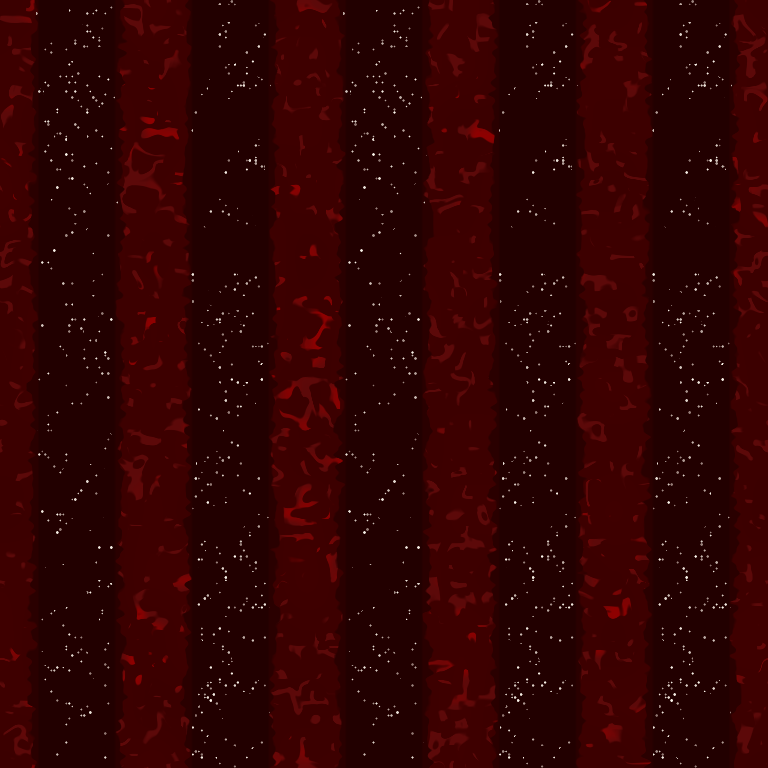
Give the GLSL for this pattern, as a Shadertoy shader.

```glsl
// Dark red velvet stripes: ragged crimson bands with worn red flecks alternate
// with near-black bands dusted with pale sparks. Bands come from fract, wear from
// wrapping value noise, and sparks from a hashed grid, so the square tiles.

const float STRIPES = 5.0;
const float SPARK_GRID = 256.0;
const float CORE_HALF = 0.050;   // straight inner edge of a dark band
const float RAGGED_HALF = 0.058; // mean position of its frayed edge

const vec3 CORE = vec3(0.135, 0.0, 0.0);
const vec3 FRINGE = vec3(0.165, 0.0, 0.0);
const vec3 CRIMSON = vec3(0.24, 0.0, 0.0);
const vec3 FLECK_DULL = vec3(0.36, 0.035, 0.035);
const vec3 FLECK_BRIGHT = vec3(0.56, 0.0, 0.0);
const vec3 SPARK_DIM = vec3(0.56, 0.46, 0.44);
const vec3 SPARK_PALE = vec3(1.0, 0.98, 0.94);

// Integer hash, 0 to 1
float hash(ivec2 cell, int seed) {
    uint h = uint(cell.x) * 1597334677u ^ uint(cell.y) * 3812015801u ^ uint(seed) * 2798796415u;
    h = (h ^ (h >> 16)) * 2246822519u;
    h = (h ^ (h >> 13)) * 3266489917u;
    return float((h ^ (h >> 16)) >> 8) / 16777216.0;
}

// Value noise with a whole number of cells across the unit square
float wrapNoise(vec2 uv, ivec2 cells, int seed) {
    vec2 p = uv * vec2(cells);
    ivec2 low = ivec2(floor(p));
    vec2 f = fract(p);
    f = f * f * (3.0 - 2.0 * f);
    ivec2 a = (low % cells + cells) % cells;
    ivec2 b = (a + 1) % cells;
    float bottom = mix(hash(a, seed), hash(ivec2(b.x, a.y), seed), f.x);
    float top = mix(hash(ivec2(a.x, b.y), seed), hash(b, seed), f.x);
    return mix(bottom, top, f.y);
}

// Coverage of a shape from its signed distance and the pixel size
float cover(float dist, float pixel) {
    return clamp(0.5 - dist / pixel, 0.0, 1.0);
}

// Frayed band edge: broad waviness plus fine horizontal teeth
float fray(vec2 uv) {
    float wave = wrapNoise(uv, ivec2(20, 36), 1) - 0.5;
    float teeth = wrapNoise(uv, ivec2(60, 130), 2) - 0.5;
    return 0.006 * wave + 0.013 * teeth;
}

// Short curled flecks, denser in some regions
float flecks(vec2 uv) {
    vec2 bend = vec2(wrapNoise(uv, ivec2(40), 3), wrapNoise(uv, ivec2(40), 4)) - 0.5;
    vec2 q = uv + 0.016 * bend;
    float ridge = abs(wrapNoise(q, ivec2(62, 68), 5) - 0.5);
    float piece = wrapNoise(q, ivec2(78, 84), 6);
    float region = wrapNoise(uv, ivec2(10, 9), 7);
    float stroke = 1.0 - smoothstep(0.10, 0.18, ridge);
    float limit = mix(0.72, 0.47, region);
    return stroke * smoothstep(limit, limit + 0.10, piece);
}

vec3 fleckColour(vec2 uv) {
    float region = wrapNoise(uv, ivec2(10, 7), 8);
    float local = wrapNoise(uv, ivec2(45), 9);
    float heat = smoothstep(0.48, 0.85, 0.55 * region + 0.45 * local);
    return mix(FLECK_DULL, FLECK_BRIGHT, heat);
}

// Sparks inside one dark band: rgb colour, alpha coverage
vec4 sparks(vec2 p, int kind, float pixel) {
    vec2 g = p * SPARK_GRID;
    ivec2 cell = ivec2(floor(g));
    float cluster = wrapNoise(p, ivec2(50, 56), 20 + kind);
    float spread = 1.0 - smoothstep(0.036, 0.056, abs(p.x));
    float chance = 0.072 * smoothstep(0.30, 0.72, cluster) * spread;
    float present = step(hash(cell, 30 + kind), chance);
    float size = mix(0.20, 0.50, hash(cell, 40 + kind));
    vec2 d = abs(fract(g) - 0.5);
    float dist = max(max(d.x, d.y), 0.8 * (d.x + d.y)) - size;
    vec3 tint = mix(SPARK_DIM, SPARK_PALE, hash(cell, 50 + kind));
    return vec4(tint, present * cover(dist, pixel * SPARK_GRID));
}

void mainImage(out vec4 fragColor, in vec2 fragCoord) {
    vec2 uv = fragCoord / iResolution.xy;
    float pixel = 1.0 / min(iResolution.x, iResolution.y);

    // Position relative to the centre of the nearest dark band
    float stripe = floor(uv.x * STRIPES);
    vec2 local = vec2((fract(uv.x * STRIPES) - 0.5) / STRIPES, uv.y);
    float across = abs(local.x);

    // Crimson ground with flecks
    vec3 colour = CRIMSON * mix(0.96, 1.04, wrapNoise(uv, ivec2(15, 12), 10));
    colour = mix(colour, fleckColour(uv), flecks(uv));

    // Dark band: frayed fringe, then straight core
    colour = mix(colour, FRINGE, cover(across - RAGGED_HALF - fray(uv), 1.5 * pixel));
    colour = mix(colour, CORE, cover(across - CORE_HALF, 2.0 * pixel));

    // Two spark layouts shared among the bands
    int kind = int(mod(min(stripe, 3.0), 2.0));
    vec4 spark = sparks(local, kind, pixel);
    colour = mix(colour, spark.rgb, spark.a);

    fragColor = vec4(colour, 1.0);
}
```
